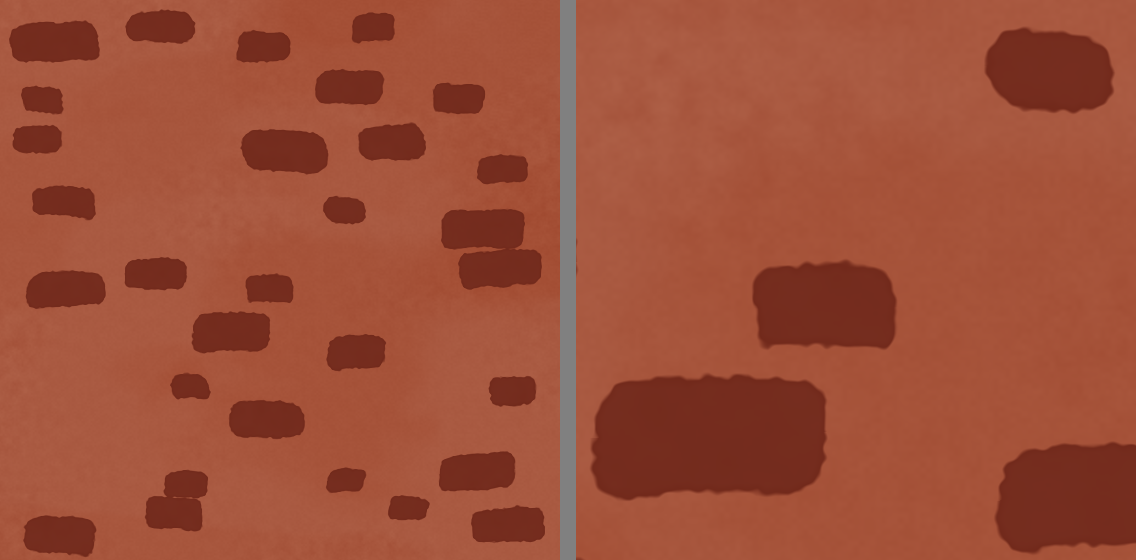
Left, the full canvas; right, a detail of the centre.
Give the GLSL for this texture, as a three.js fragment shader.

```glsl
// Hand-painted clay wall: scattered dark bricks on a blotchy terracotta wash.
// Bricks are wobbly rounded boxes, jittered in rows of alternating cell count;
// the wash is stretched value noise with fine, chalky grain.
varying vec2 vUv;

float hash(vec2 p) {
  return fract(sin(dot(p, vec2(127.1, 311.7))) * 43758.5453);
}

float noise(vec2 p) {
  vec2 i = floor(p);
  vec2 f = fract(p);
  f = f * f * (3.0 - 2.0 * f);
  return mix(mix(hash(i), hash(i + vec2(1.0, 0.0)), f.x),
             mix(hash(i + vec2(0.0, 1.0)), hash(i + vec2(1.0, 1.0)), f.x), f.y);
}

float fbm(vec2 p) {
  float sum = 0.0;
  float amp = 0.5;
  for (int i = 0; i < 4; i++) {
    sum += amp * noise(p);
    p = p * 2.03 + 17.3;
    amp *= 0.5;
  }
  return sum / 0.9375;
}

float roundedBox(vec2 p, vec2 halfSize, float radius) {
  vec2 d = abs(p) - halfSize + radius;
  return length(max(d, 0.0)) + min(max(d.x, d.y), 0.0) - radius;
}

// One brick: slightly turned, tapered to one side, with a domed top
float brick(vec2 p, vec2 halfSize, float seed) {
  float turn = (hash(vec2(seed, 5.0)) - 0.45) * 0.12;
  p = mat2(cos(turn), -sin(turn), sin(turn), cos(turn)) * p;
  float across = clamp(p.x / halfSize.x, -1.2, 1.2);
  p.y /= 1.0 + 0.14 * (hash(vec2(seed, 6.0)) - 0.5) * across;
  float dome = 0.007 * hash(vec2(seed, 7.0));
  p.y += dome * across * across * step(0.0, p.y);
  p.x += (hash(vec2(seed, 8.0)) - 0.5) * 0.25 * p.y;
  return roundedBox(p, halfSize, halfSize.y * mix(0.4, 0.75, hash(vec2(seed, 9.0))));
}

// Distance to the nearest brick; low-discrepancy steps keep the coverage even
float bricks(vec2 p) {
  float nearest = 1.0;
  for (int row = 0; row < 9; row++) {
    float columns = 5.0 - mod(float(row), 2.0);
    for (int col = 0; col < 5; col++) {
      float id = float(row * 5 + col) + 1.0;
      bool present = fract(id * 0.618 + 0.1) < 0.74;
      if (float(col) < columns && present) {
        vec2 cell = vec2(1.0 / columns, 1.0 / 9.0);
        float size = pow(fract(id * 0.7549), 1.7);
        vec2 halfSize = mix(vec2(0.034, 0.0215), vec2(0.082, 0.037), size);
        halfSize.y *= 0.92 + 0.16 * hash(vec2(id, 4.0));
        vec2 jitter = vec2(hash(vec2(id, 1.0)), hash(vec2(id, 2.0))) * 2.0 - 1.0;
        vec2 room = max(cell * 0.5 - halfSize - vec2(0.006, 0.0), 0.0);
        vec2 center = (vec2(float(col), float(row)) + 0.5) * cell;
        center += jitter * room * vec2(1.0, 1.15);
        center = clamp(center, halfSize + 0.012, 0.988 - halfSize);
        nearest = min(nearest, brick(p - center, halfSize, id));
      }
    }
  }
  return nearest;
}

void main() {
  vec2 p = vUv;

  // Terracotta wash: broad sideways blotches, a few with firmer brush edges
  vec2 drift = vec2(fbm(p * 5.0), fbm(p * 5.0 + 40.0)) - 0.5;
  float blotch = fbm(p * vec2(2.3, 4.2) + drift * 0.5 + 3.7);
  float stroke = noise(p * vec2(3.2, 6.0) + drift * 0.4 + 21.0);
  float rust = 0.65 * smoothstep(0.38, 0.62, blotch) + 0.35 * smoothstep(0.5, 0.62, stroke);
  vec3 color = mix(vec3(0.664, 0.352, 0.256), vec3(0.642, 0.308, 0.206), rust);

  // Chalky patches and fine grain
  float chalk = smoothstep(0.5, 0.75, fbm(p * vec2(3.0, 5.0) + 60.0));
  float mottle = fbm(p * 70.0) - 0.5;
  color += vec3(0.02, 0.028, 0.026) * mottle * (0.5 + 1.5 * chalk);
  color += 0.012 * (noise(p * 300.0) - 0.5);

  // Bricks with a wavering, dry-brushed outline
  float wobble = 0.006 * (noise(p * 38.0) - 0.5) + 0.0035 * (noise(p * 170.0 + 9.0) - 0.5);
  float dist = bricks(p) + wobble;
  float cover = 1.0 - smoothstep(-0.0014, 0.0014, dist);
  vec3 paint = vec3(0.458, 0.174, 0.118) + 0.012 * (fbm(p * 45.0 + 5.0) - 0.5);
  paint -= 0.012 * smoothstep(-0.006, 0.0, dist);
  color = mix(color, paint, cover);

  gl_FragColor = vec4(color, 1.0);
}
```
